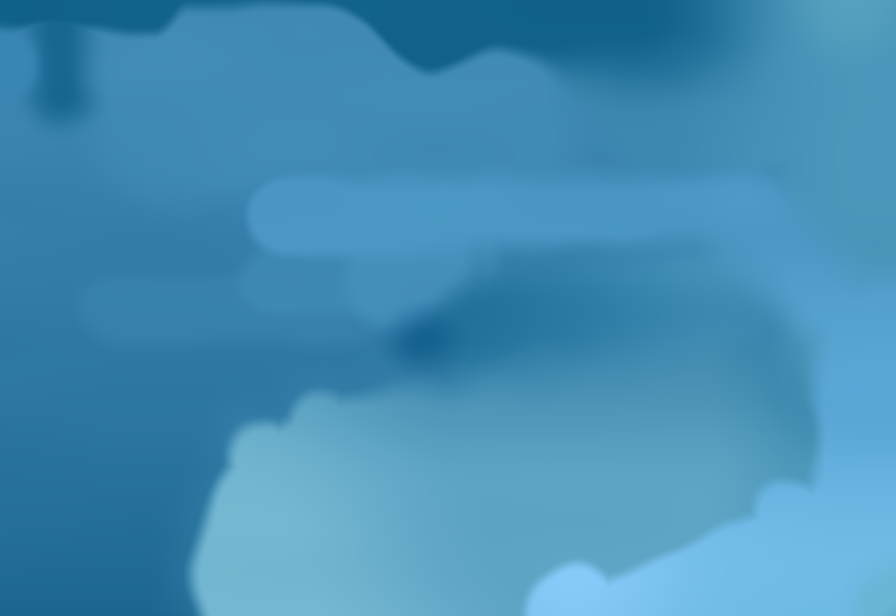
Reproduce this background procedurally as a Shadertoy shader.

```glsl
// Soft blue painted sky: a dark upper rim, pale strokes, a shaded hollow,
// a rounded green-blue cloud and a bright ribbon sweeping down the right.
// Capsule distances with a slight noise warp are layered as soft brush marks.

float hash(vec2 p) {
    return fract(sin(dot(p, vec2(127.1, 311.7))) * 4375.85);
}

float noise(vec2 p) {
    vec2 i = floor(p), f = fract(p);
    f = f * f * (3.0 - 2.0 * f);
    return mix(mix(hash(i), hash(i + vec2(1, 0)), f.x),
               mix(hash(i + vec2(0, 1)), hash(i + vec2(1, 1)), f.x), f.y);
}

float capsule(vec2 p, vec2 a, vec2 b, float r) {
    vec2 d = b - a;
    return length(p - a - d * clamp(dot(p - a, d) / dot(d, d), 0.0, 1.0)) - r;
}

float disc(vec2 p, vec2 c, float r) {
    return length(p - c) - r;
}

// Coverage of a shape whose edge fades over the given half width
float cover(float dist, float blur) {
    return 1.0 - smoothstep(-blur, blur, dist);
}

void mainImage(out vec4 fragColor, in vec2 fragCoord) {
    // Canvas is 5.28 units high and about 7.68 wide
    vec2 uv = fragCoord / iResolution.y * 5.28;
    vec2 p = uv + 0.10 * (vec2(noise(uv * 2.6), noise(uv * 2.6 + 19.0)) - 0.5);

    // Open sky
    vec3 color = mix(vec3(0.10, 0.39, 0.56), vec3(0.245, 0.53, 0.71),
                     pow(clamp(uv.y / 5.0, 0.0, 1.0), 0.7));
    vec3 paleSky = vec3(0.26, 0.55, 0.725);
    color = mix(color, paleSky, 0.75 * cover(capsule(p, vec2(1.5, 4.35), vec2(4.2, 4.1), 0.75), 0.3));
    color = mix(color, paleSky, 0.35 * cover(capsule(p, vec2(1.0, 2.6), vec2(3.0, 2.65), 0.3), 0.12));
    color = mix(color, paleSky, 0.6 * cover(capsule(p, vec2(2.4, 2.9), vec2(4.0, 3.0), 0.32), 0.09));
    color = mix(color, vec3(0.275, 0.565, 0.745), 0.8 * cover(disc(p, vec2(3.5, 2.98), 0.52), 0.12));

    // Teal air at the upper right
    float diagonal = p.x - 4.55 - 0.75 * (4.78 - p.y);
    float teal = smoothstep(-0.15, 0.3, diagonal) * smoothstep(3.65, 3.95, p.y);
    vec3 tealColor = mix(vec3(0.235, 0.53, 0.69), vec3(0.29, 0.59, 0.73), smoothstep(5.5, 7.4, uv.x));
    color = mix(color, tealColor, max(teal, smoothstep(6.3, 6.9, uv.x)));

    // Dark upper rim, sharp on the left and diffuse on the right
    float rim = 5.03 + 0.19 * smoothstep(1.3, 1.6, p.x) - 0.56 * smoothstep(2.8, 3.8, p.x)
              + 0.20 * exp(-8.0 * pow(p.x - 4.25, 2.0));
    float rimBlur = mix(0.07, 0.4, smoothstep(4.2, 5.4, p.x));
    float dark = cover(rim - p.y, rimBlur) * (1.0 - smoothstep(5.5, 6.9, uv.x));
    dark = max(dark, 0.85 * cover(capsule(p, vec2(0.5, 5.2), vec2(0.52, 4.5), 0.25), 0.2));
    color = mix(color, vec3(0.065, 0.38, 0.545), dark);
    color = mix(color, vec3(0.22, 0.52, 0.70), cover(disc(p, vec2(-0.02, 4.76), 0.32), 0.08));
    color = mix(color, vec3(0.36, 0.65, 0.75), 0.7 * cover(disc(uv, vec2(7.3, 5.3), 0.38), 0.3));

    // Long pale brush stroke
    float stroke = capsule(p, vec2(2.42, 3.42), vec2(6.4, 3.48), 0.3);
    color = mix(color, vec3(0.29, 0.585, 0.765), cover(stroke, mix(0.06, 0.16, smoothstep(2.4, 4.0, p.x))));

    // Shaded hollow
    vec3 hollow = mix(vec3(0.13, 0.44, 0.61), vec3(0.24, 0.54, 0.70), smoothstep(3.7, 6.5, uv.x));
    hollow += 0.035 * smoothstep(2.6, 3.1, uv.y);
    color = mix(color, hollow, cover(capsule(p, vec2(4.25, 2.36), vec2(6.25, 2.72), 0.5), 0.22));
    color = mix(color, vec3(0.07, 0.37, 0.55), 0.9 * cover(disc(p, vec2(3.64, 2.35), 0.22), 0.2));

    // Rounded cloud, losing its edge towards the right
    float cloud = capsule(p, vec2(3.2, 0.35), vec2(6.1, 0.72), 1.53);
    cloud = min(cloud, min(disc(p, vec2(2.25, 1.38), 0.27), disc(p, vec2(2.75, 1.58), 0.31)));
    vec3 cloudColor = mix(vec3(0.45, 0.715, 0.82), vec3(0.365, 0.64, 0.765), smoothstep(2.6, 4.6, uv.x + 0.4 * uv.y));
    cloudColor = mix(cloudColor, vec3(0.30, 0.595, 0.73), smoothstep(6.0, 7.0, uv.x));
    cloudColor -= vec3(0.07, 0.06, 0.05) * smoothstep(1.1, 2.0, uv.y);
    color = mix(color, vec3(0.27, 0.56, 0.70), 0.35 * cover(cloud - 0.1, 0.35));
    color = mix(color, cloudColor, cover(cloud, mix(0.08, 0.4, smoothstep(2.6, 5.2, p.x))));

    // Bright ribbon down the right side
    vec3 ribbonColor = mix(vec3(0.43, 0.725, 0.90), vec3(0.35, 0.65, 0.835), smoothstep(0.6, 1.9, uv.y));
    ribbonColor = mix(ribbonColor, vec3(0.30, 0.595, 0.775), smoothstep(1.9, 3.4, uv.y));
    float ribbon = min(capsule(p, vec2(6.4, 3.42), vec2(7.3, 2.5), 0.32),
                       capsule(p, vec2(7.6, 2.3), vec2(7.6, 0.9), 0.6));
    color = mix(color, ribbonColor, cover(ribbon, mix(0.09, 0.24, smoothstep(1.5, 3.0, uv.y))));

    // Glowing lower bank and its green corner
    float bank = min(capsule(p, vec2(7.2, 0.5), vec2(5.6, -0.25), 0.65), disc(p, vec2(6.8, 0.82), 0.34));
    bank = min(bank, disc(p, vec2(4.95, -0.02), 0.43));
    ribbonColor = mix(ribbonColor, vec3(0.52, 0.79, 0.97), exp(-1.2 * dot(uv - vec2(4.9, 0.3), uv - vec2(4.9, 0.3))));
    color = mix(color, ribbonColor, cover(bank, 0.07));
    color = mix(color, vec3(0.40, 0.70, 0.81), 0.8 * cover(disc(p, vec2(7.75, 0.0), 0.45), 0.2));

    // Faint horizontal brush variation
    color += 0.012 * (noise(uv * vec2(0.8, 2.5) + 7.0) - 0.5);
    fragColor = vec4(color, 1.0);
}
```
